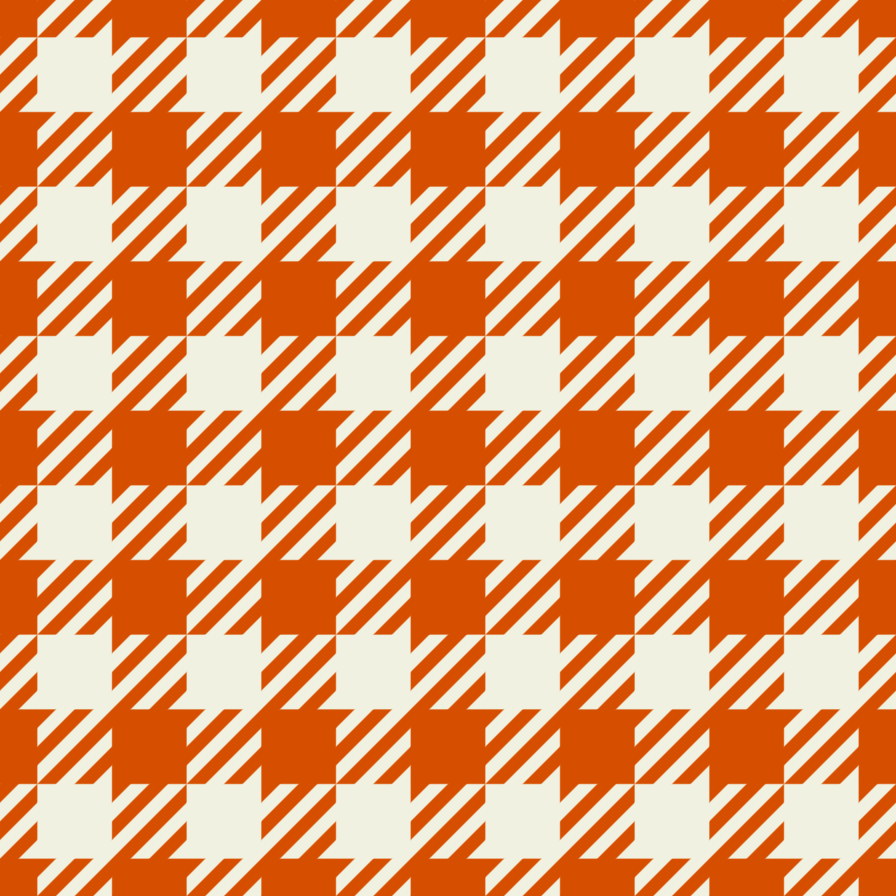
Give the GLSL for this pattern, as a Shadertoy shader.

```glsl
const float REPEATS = 6.0;
const float STRIPES_PER_REPEAT = 4.0;
const vec3 ORANGE = vec3(0.84, 0.31, 0.0);
const vec3 CREAM = vec3(0.945, 0.945, 0.882);

// Coverage of the middle half of every unit interval, softened by blur
float band(float t, float blur) {
    float inside = 0.25 - abs(fract(t) - 0.5);
    return smoothstep(-blur, blur, inside);
}

// Cream where both bands overlap, orange where neither does, stripes elsewhere
float houndstooth(vec2 p, float stripes, float blur) {
    float column = band(p.x, blur);
    float row = band(p.y, blur);
    float diagonal = band((p.x - p.y) * stripes - 0.25, blur * stripes * sqrt(2.0));
    float both = column * row;
    float onlyOne = column + row - 2.0 * both;
    return both + onlyOne * diagonal;
}

void mainImage(out vec4 fragColor, in vec2 fragCoord) {
    vec2 p = fragCoord / iResolution.xy * REPEATS;

    // One pixel, measured in repeats
    float blur = REPEATS / min(iResolution.x, iResolution.y);

    float cream = houndstooth(p, STRIPES_PER_REPEAT, blur);
    fragColor = vec4(mix(ORANGE, CREAM, cream), 1.0);
}
```
